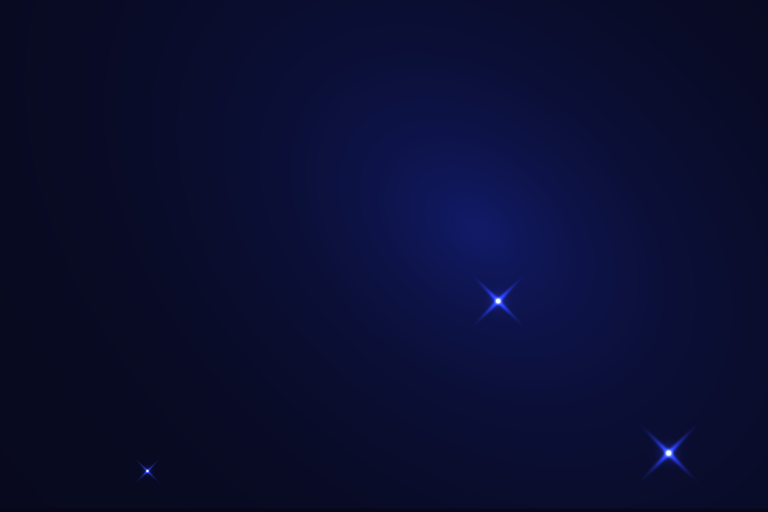
Give the GLSL for this background, as a Shadertoy shader.

```glsl
#define GLOW_CENTER vec2(0.932, 0.553)
#define GLOW_AXIS vec2(0.77, -0.64)
#define GLOW_SCALE vec2(1.20, 0.83)
#define GLOW_FALLOFF 0.34
#define NIGHT_COLOR vec3(0.030, 0.035, 0.110)
#define GLOW_COLOR vec3(0.066, 0.102, 0.400)
#define FLARE_COLOR vec3(0.16, 0.24, 1.00)
#define RAY_WIDTH 0.055
#define BORDER_HEIGHT 0.007

// Tilted elliptical glow, 1 at its center
float nebulaGlow(vec2 p) {
    vec2 offset = p - GLOW_CENTER;
    vec2 across = vec2(-GLOW_AXIS.y, GLOW_AXIS.x);
    vec2 q = vec2(dot(offset, GLOW_AXIS), dot(offset, across)) / GLOW_SCALE;
    // Rounded tip avoids a sharp point in the middle
    return exp(-(sqrt(dot(q, q) + 0.0004) - 0.02) / GLOW_FALLOFF);
}

// Soft ray along x that narrows and fades toward its ends
float ray(vec2 q) {
    float fade = max(1.0 - abs(q.x), 0.0);
    float width = RAY_WIDTH * (0.45 + 0.55 * fade);
    return fade * fade * exp(-q.y * q.y / (width * width));
}

// Diagonal cross of two rays with a white core
vec3 sparkle(vec2 offset, float reach) {
    vec2 q = vec2(offset.x + offset.y, offset.y - offset.x) * 0.70711 / reach;
    float r2 = dot(q, q);
    float rays = ray(q) + ray(q.yx);
    float halo = 0.22 * exp(-r2 / 0.045);
    float core = exp(-r2 / 0.0038);
    return FLARE_COLOR * (rays + halo) + vec3(core);
}

void mainImage(out vec4 fragColor, in vec2 fragCoord) {
    vec2 p = fragCoord / iResolution.y;

    // Night sky
    vec3 color = mix(NIGHT_COLOR, GLOW_COLOR, nebulaGlow(p));

    // Sparkles: position and reach
    vec3 stars[3] = vec3[3](
        vec3(0.973, 0.412, 0.078),
        vec3(1.306, 0.115, 0.090),
        vec3(0.288, 0.080, 0.040));
    for (int i = 0; i < 3; i++) {
        float strength = smoothstep(0.0, 0.08, stars[i].z);
        color += sparkle(p - stars[i].xy, stars[i].z) * mix(0.6, 1.0, strength);
    }

    // Thin dark strip along the lower edge
    float pixel = 1.0 / iResolution.y;
    float strip = 1.0 - smoothstep(BORDER_HEIGHT - pixel, BORDER_HEIGHT + pixel, p.y);
    color = mix(color, vec3(0.025, 0.022, 0.090), 0.8 * strip);

    fragColor = vec4(min(color, 1.0), 1.0);
}
```
